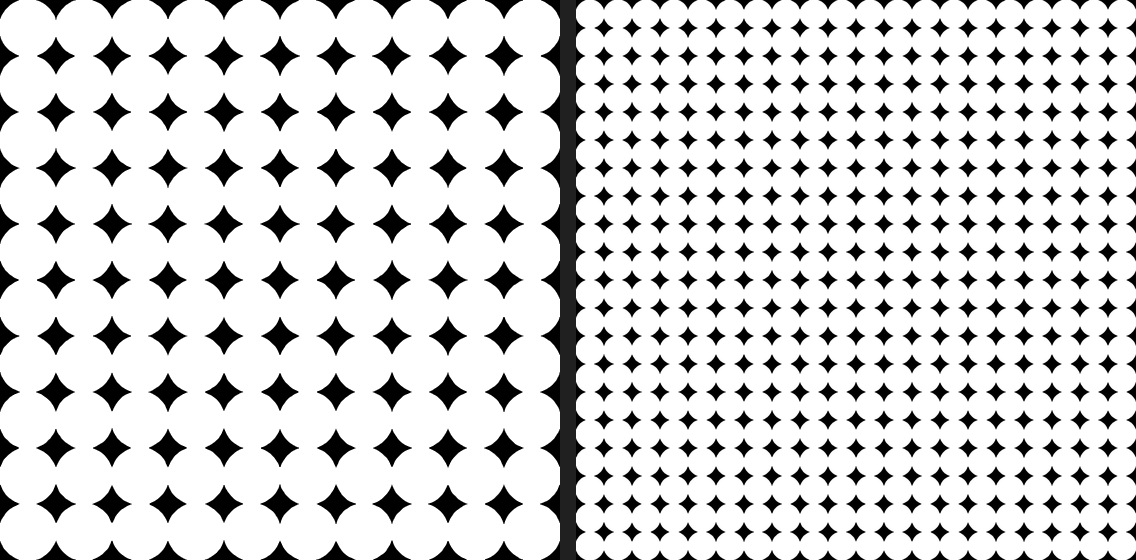
Left: one tile. Right: repeated 2 by 2.
This pattern is drawn by a Shadertoy shader. Its source:

```glsl
#define REPEATS 10.0
#define DISC_RADIUS 0.518
#define RADIUS_JITTER 0.002
#define TIP_LENGTH 0.34
#define TIP_JITTER 0.013
#define ROUGH_SCALE 14.0
#define ROUGH_AMOUNT 0.010
#define PAPER vec3(1.0)
#define INK vec3(0.0)

float hash(vec2 p) {
    return fract(sin(dot(p, vec2(12.9898, 78.233))) * 43758.5453);
}

// Hash remapped to -1..1
float jitter(vec2 p) {
    return 2.0 * hash(p) - 1.0;
}

// Value noise that wraps after the given period
float wrappedNoise(vec2 p, float period) {
    vec2 i = floor(p);
    vec2 f = fract(p);
    f = f * f * (3.0 - 2.0 * f);
    vec2 a = mod(i, period);
    vec2 b = mod(i + 1.0, period);
    return mix(mix(hash(a), hash(vec2(b.x, a.y)), f.x),
               mix(hash(vec2(a.x, b.y)), hash(b), f.x), f.y);
}

// Gap left between four overlapping discs, with blunted tips
float starDistance(vec2 p) {
    vec2 disc = mod(floor(p), REPEATS);
    float radius = DISC_RADIUS + RADIUS_JITTER * jitter(disc + 31.0);
    float gap = radius - length(fract(p) - 0.5);

    vec2 center = floor(p + 0.5);
    vec2 star = mod(center, REPEATS);
    vec2 reach = TIP_LENGTH
        + TIP_JITTER * vec2(jitter(star + 57.0), jitter(star + 83.0));
    vec2 beyond = abs(p - center) - reach;
    return max(gap, max(beyond.x, beyond.y));
}

void mainImage(out vec4 fragColor, in vec2 fragCoord) {
    vec2 p = fragCoord / iResolution.xy * REPEATS;
    float pixel = REPEATS / iResolution.y;

    // Slightly ragged cut edges
    float rough = wrappedNoise(p * ROUGH_SCALE, REPEATS * ROUGH_SCALE) - 0.5;
    float d = starDistance(p) + ROUGH_AMOUNT * rough;

    float ink = clamp(0.5 - d / pixel, 0.0, 1.0);
    fragColor = vec4(mix(PAPER, INK, ink), 1.0);
}
```
